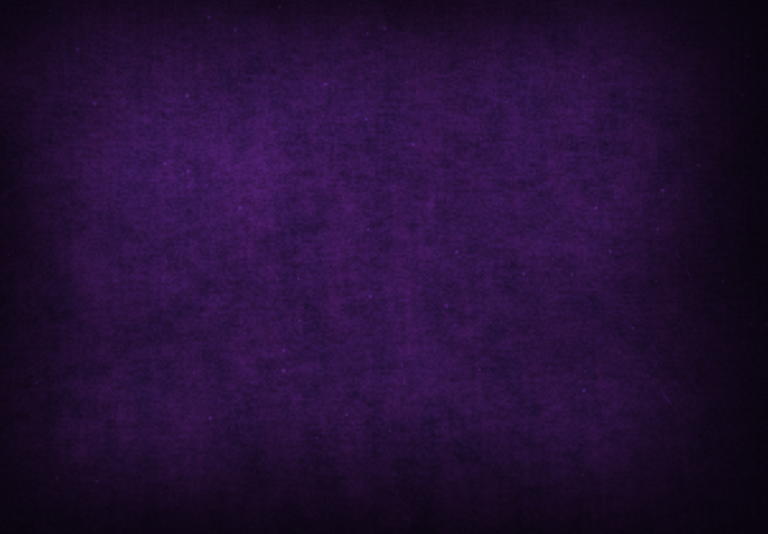
Reproduce this texture procedurally as a Shadertoy shader.

```glsl
float hash(vec2 p) {
    return fract(sin(dot(p, vec2(127.1, 311.7))) * 43758.5453);
}

float valueNoise(vec2 p) {
    vec2 cell = floor(p);
    vec2 f = fract(p);
    f = f * f * (3.0 - 2.0 * f);
    float low = mix(hash(cell), hash(cell + vec2(1.0, 0.0)), f.x);
    float high = mix(hash(cell + vec2(0.0, 1.0)), hash(cell + 1.0), f.x);
    return mix(low, high, f.y);
}

// Layered noise centred on zero
float fbm(vec2 p, float gain) {
    float sum = 0.0;
    float amplitude = 0.5;
    for (int i = 0; i < 5; i++) {
        sum += amplitude * (valueNoise(p) - 0.5);
        p = mat2(1.6, 1.2, -1.2, 1.6) * p + 7.3;
        amplitude *= gain;
    }
    return sum;
}

float glow(vec2 uv, vec2 centre, vec2 radius) {
    vec2 d = (uv - centre) / radius;
    return exp(-dot(d, d));
}

float vignette(vec2 uv) {
    float sides = smoothstep(-0.10, 0.19, uv.x) * smoothstep(-0.03, 0.25, 1.0 - uv.x);
    float ends = smoothstep(-0.08, 0.27, uv.y) * smoothstep(-0.13, 0.20, 1.0 - uv.y);
    return sides * ends;
}

// Hairline broken up along its length
float scratch(vec2 p, vec2 a, vec2 b, float width) {
    vec2 along = b - a;
    float t = clamp(dot(p - a, along) / dot(along, along), 0.0, 1.0);
    float d = length(p - a - along * t) / width;
    return exp(-d * d) * smoothstep(0.1, 0.9, valueNoise(p * 110.0));
}

// Sparse bright dust, one candidate per cell
float specks(vec2 p, float density, float chance) {
    vec2 cell = floor(p * density);
    vec2 centre = 0.2 + 0.6 * vec2(hash(cell + 3.1), hash(cell + 8.7));
    float d = length(fract(p * density) - centre);
    float radius = mix(0.07, 0.16, hash(cell + 5.9));
    return step(1.0 - chance, hash(cell)) * smoothstep(radius, 0.0, d);
}

// Short hairlines scattered over the canvas
float hairlines(vec2 p, float aspect) {
    float sum = 0.0;
    for (int i = 0; i < 18; i++) {
        float id = float(i);
        vec2 start = vec2(hash(vec2(id, 1.0)) * aspect, hash(vec2(id, 2.0)));
        float lean = hash(vec2(id, 3.0)) - 0.4;
        vec2 end = start + vec2(0.04 * lean, -0.03 - 0.03 * hash(vec2(id, 4.0)));
        sum += scratch(p, start, end, 0.0017);
    }
    return sum;
}

void mainImage(out vec4 fragColor, in vec2 fragCoord) {
    vec2 uv = fragCoord / iResolution.xy;
    float aspect = iResolution.x / iResolution.y;
    vec2 p = vec2(uv.x * aspect, uv.y);

    // Broad light and shade
    float light = 0.185;
    light += 0.050 * glow(uv, vec2(0.27, 0.70), vec2(0.15, 0.11));
    light += 0.070 * glow(uv, vec2(0.42, 0.73), vec2(0.32, 0.28));
    light += 0.045 * glow(uv, vec2(0.76, 0.62), vec2(0.16, 0.20));
    light += 0.035 * glow(uv, vec2(0.47, 0.38), vec2(0.28, 0.24));
    light -= 0.045 * glow(uv, vec2(0.86, 0.48), vec2(0.09, 0.10));
    light -= 0.030 * glow(uv, vec2(0.73, 0.36), vec2(0.12, 0.10));
    light -= 0.020 * glow(uv, vec2(0.16, 0.37), vec2(0.14, 0.06));

    // Mottled, brushed and woven surface
    float clouds = fbm(p * vec2(5.0, 6.0), 0.6);
    float blotches = fbm(p * 26.0 + 31.0, 0.8);
    float brushed = fbm(p * vec2(24.0, 7.0) + 11.0, 0.6);
    float rows = valueNoise(p * vec2(45.0, 190.0)) - 0.5;
    float columns = valueNoise(p * vec2(170.0, 55.0) + 19.0) - 0.5;
    float grain = valueNoise(p * 210.0) - 0.5;
    float surface = 1.0 + 0.30 * clouds + 0.30 * blotches + 0.14 * brushed;
    surface += 0.20 * rows + 0.09 * columns + 0.22 * grain;

    // Worn streaks, then fine scratches and dust
    float wear = 0.035 * scratch(p, vec2(0.814, 0.653), vec2(0.783, 0.504), 0.008);
    wear += 0.035 * scratch(p, vec2(0.655, 0.635), vec2(0.646, 0.540), 0.008);
    wear += 0.13 * scratch(p, vec2(0.824, 0.457), vec2(0.852, 0.391), 0.0026);
    wear += 0.13 * scratch(p, vec2(1.258, 0.541), vec2(1.302, 0.466), 0.0018);
    wear += 0.13 * scratch(p, vec2(1.213, 0.298), vec2(1.258, 0.242), 0.0018);
    wear += 0.12 * scratch(p, vec2(0.434, 0.236), vec2(0.453, 0.191), 0.0018);
    wear += 0.08 * scratch(p, vec2(0.749, 0.345), vec2(0.758, 0.280), 0.0018);
    wear += 0.06 * hairlines(p, aspect);
    wear += 0.18 * specks(p, 24.0, 0.07) + 0.11 * specks(p + 4.0, 48.0, 0.06);

    // Ragged dark border
    float shade = vignette(uv + 0.05 * vec2(clouds, brushed));
    float value = 0.058 + 0.02 * grain + shade * light * surface;
    value += wear * mix(0.3, 1.0, shade);

    // Violet tint, warmer where the surface is worn
    vec3 violet = vec3(0.675, 0.278, 1.0);
    vec3 color = value * violet + vec3(0.035, 0.0, 0.010) * shade * (brushed + blotches);
    fragColor = vec4(clamp(color, 0.0, 1.0), 1.0);
}
```
